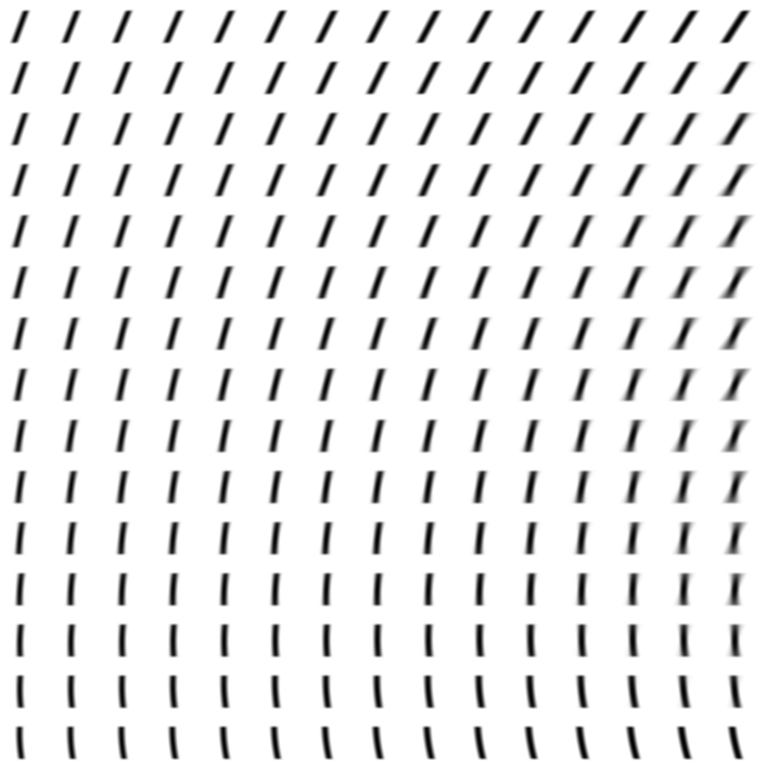
Give the GLSL for this pattern, as a Shadertoy shader.

```glsl
// A grid of soft ink strokes whose lean and blur drift smoothly across the sheet.

const float COUNT = 15.0;                     // strokes per side
const vec2 FIRST = vec2(0.0262, 0.0328);      // lower-left stroke centre, in canvas heights
const vec2 PITCH = vec2(0.0665, 0.0666);      // spacing of stroke centres
const vec3 PAPER = vec3(1.0);
const vec3 INK = vec3(0.02);
const vec2 LEAN_LEFT = vec2(-0.06, 0.37);     // slope at bottom and top of the left column
const vec2 LEAN_RIGHT = vec2(-0.22, 0.65);    // the same for the right column
const float END_INNER = 0.275;                // where the stroke ends begin to fade, in cells
const float END_OUTER = 0.352;
const float EDGE_SOFT = 0.054;                // half-width of the soft side edge
const float FRINGE = 0.22;                    // strength of the stray diagonal on the right

// Coverage of one slanted bar with soft sides and flat soft ends
float bar(vec2 p, float lean, float halfWidth) {
    float side = abs(p.x - lean * p.y) * inversesqrt(1.0 + lean * lean);
    float body = 1.0 - smoothstep(halfWidth - EDGE_SOFT, halfWidth + EDGE_SOFT, side);
    float ends = 1.0 - smoothstep(END_INNER, END_OUTER, abs(p.y));
    return body * ends;
}

// Weighted mean of a fan of bars: dark at the centre, paler at the ends
float fan(vec2 p, float lean, float spread, float halfWidth) {
    float ink = 0.0;
    float total = 0.0;
    for (int i = -3; i <= 3; i++) {
        float k = float(i) / 3.0;
        float weight = exp(-1.5 * k * k);
        ink += weight * bar(p, lean + k * spread, halfWidth);
        total += weight;
    }
    return ink / total;
}

void mainImage(out vec4 fragColor, in vec2 fragCoord) {
    // Nearest stroke and its position in the grid
    vec2 grid = (fragCoord / iResolution.y - FIRST) / PITCH;
    vec2 id = clamp(floor(grid + 0.5), 0.0, COUNT - 1.0);
    vec2 p = grid - id;
    vec2 t = id / (COUNT - 1.0);

    // Lean, blur and width vary with the grid position
    float middle = 4.0 * t.y * (1.0 - t.y);
    float right = pow(t.x, 4.0);
    float lean = mix(mix(LEAN_LEFT.x, LEAN_LEFT.y, t.y),
                     mix(LEAN_RIGHT.x, LEAN_RIGHT.y, t.y), t.x);
    lean += middle * mix(0.05, 0.1, t.x);
    float spread = 0.07 + middle * (0.10 + 0.24 * right);
    float halfWidth = mix(0.053, 0.064, t.x);

    // Slight bow in the lower rows
    p.x -= 0.02 * (1.0 - t.y) * (p.y * p.y / (END_OUTER * END_OUTER) - 0.3);

    // Main stroke with a pale stray diagonal near the right edge
    float ink = fan(p, lean, spread, halfWidth);
    float stray = FRINGE * right * right * middle;
    ink = mix(ink, bar(p, lean + 0.4, halfWidth), stray);

    fragColor = vec4(mix(PAPER, INK, ink), 1.0);
}
```
